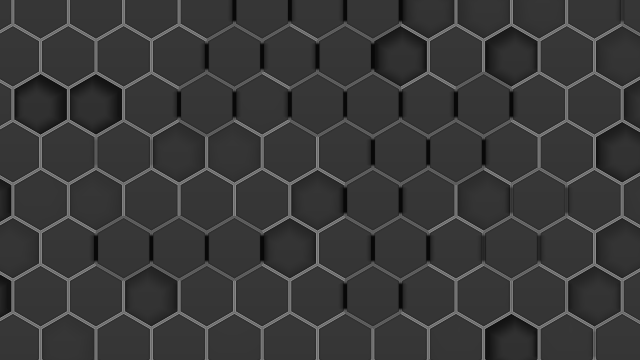
Reproduce this pattern procedurally as a Shadertoy shader.

```glsl
// Dark hexagonal tiles at uneven heights, set in a thin grey metal frame.

const float CELLS_PER_HEIGHT = 6.5;
const vec2 GRID_ORIGIN = vec2(1.233, 0.286);
const vec2 GRID_STEP = vec2(1.0, 1.7320508);
const vec2 SLANT = vec2(0.5, 0.8660254);

const vec3 FACE = vec3(0.212);
const vec3 SHADOW = vec3(0.075);
const vec3 GAP = vec3(0.03);
const vec3 FRAME_CORE = vec3(0.43);
const vec3 FRAME_RIM = vec3(0.54);
const vec3 FRAME_DIM = vec3(0.32);

float hash(vec2 p) {
    return fract(sin(dot(p, vec2(127.1, 311.7))) * 43758.5453);
}

// Centre of the pointy-topped hexagon that holds p
vec2 hexCentre(vec2 p) {
    vec2 a = floor(p / GRID_STEP + 0.5) * GRID_STEP;
    vec2 b = (floor(p / GRID_STEP) + 0.5) * GRID_STEP;
    vec2 da = p - a, db = p - b;
    return dot(da, da) < dot(db, db) ? a : b;
}

// Distance from q to the cell border, positive inside
float hexInset(vec2 q) {
    q = abs(q);
    return 0.5 - max(q.x, dot(q, SLANT));
}

// Direction from the cell centre to the neighbour nearest q
vec2 nearestSide(vec2 q) {
    vec2 a = abs(q);
    vec2 side = a.x > dot(a, SLANT) ? vec2(1.0, 0.0) : SLANT;
    return side * vec2(q.x < 0.0 ? -1.0 : 1.0, q.y < 0.0 ? -1.0 : 1.0);
}

// Tile height: above 0 is raised, below 0 is sunk; more are raised mid-canvas
float tileLevel(vec2 centre, vec2 middle) {
    vec2 id = floor(centre * vec2(2.0, 1.1547005) + 0.5);
    vec2 off = (centre - middle) / vec2(3.0, 3.4);
    float focus = exp(-dot(off, off));
    float raised = smoothstep(0.74, 0.84, 0.8 * hash(id) + 0.45 * focus);
    float sunk = smoothstep(0.58, 0.95, hash(id + 17.3));
    return raised - sunk * (1.0 - raised);
}

// Tile face, with inner shade when sunk and side shade below a taller neighbour
vec3 tileFace(vec2 q, float level, float sideLevel, float upright, float lean) {
    float sunk = max(-level, 0.0);
    float inset = hexInset(q - vec2(0.07 * lean, -0.06));
    float shade = sunk * (1.0 - smoothstep(-0.04, 0.30, inset));
    float step = clamp(sideLevel - level, 0.0, 1.0);
    float sideShade = step * upright * (1.0 - smoothstep(0.02, 0.14, hexInset(q)));
    vec3 face = FACE + 0.012 * q.y - 0.022 * sunk;
    return mix(face, SHADOW, clamp(shade + 0.5 * sideShade, 0.0, 1.0));
}

// Frame strip: bright rims around a greyer core, dimmed beside raised tiles
vec3 frameTone(float inset, float raised) {
    vec3 tone = mix(FRAME_CORE, FRAME_RIM, smoothstep(0.004, 0.022, inset));
    return mix(tone, FRAME_DIM, 0.7 * raised);
}

void mainImage(out vec4 fragColor, in vec2 fragCoord) {
    float pixel = CELLS_PER_HEIGHT / iResolution.y;
    vec2 p = fragCoord * pixel - GRID_ORIGIN;
    vec2 middle = 0.5 * iResolution.xy * pixel - GRID_ORIGIN;

    // Current tile and the one across its nearest edge
    vec2 centre = hexCentre(p);
    vec2 q = p - centre;
    vec2 side = nearestSide(q);
    float level = tileLevel(centre, middle);
    float sideLevel = tileLevel(centre + side, middle);
    float raised = max(max(level, sideLevel), 0.0);
    float inset = hexInset(q);

    // Upright edges carry the gaps, fading out toward the corners
    float upright = step(0.9, abs(side.x)) * (1.0 - smoothstep(0.20, 0.27, abs(q.y)));
    float lean = clamp((centre.x - middle.x) / 3.0, -1.0, 1.0);
    vec3 color = tileFace(q, level, sideLevel, upright, lean);

    // Thin contact shade, frame, then the dark gaps beside raised tiles
    color *= 1.0 - 0.18 * (1.0 - smoothstep(0.025, 0.065, inset));
    float frame = 1.0 - smoothstep(-0.5 * pixel, 0.5 * pixel, inset - 0.027);
    color = mix(color, frameTone(inset, raised), frame);
    float gap = 1.0 - smoothstep(-0.5 * pixel, 0.5 * pixel, inset - 0.035);
    color = mix(color, GAP, gap * upright * raised);

    fragColor = vec4(color, 1.0);
}
```
